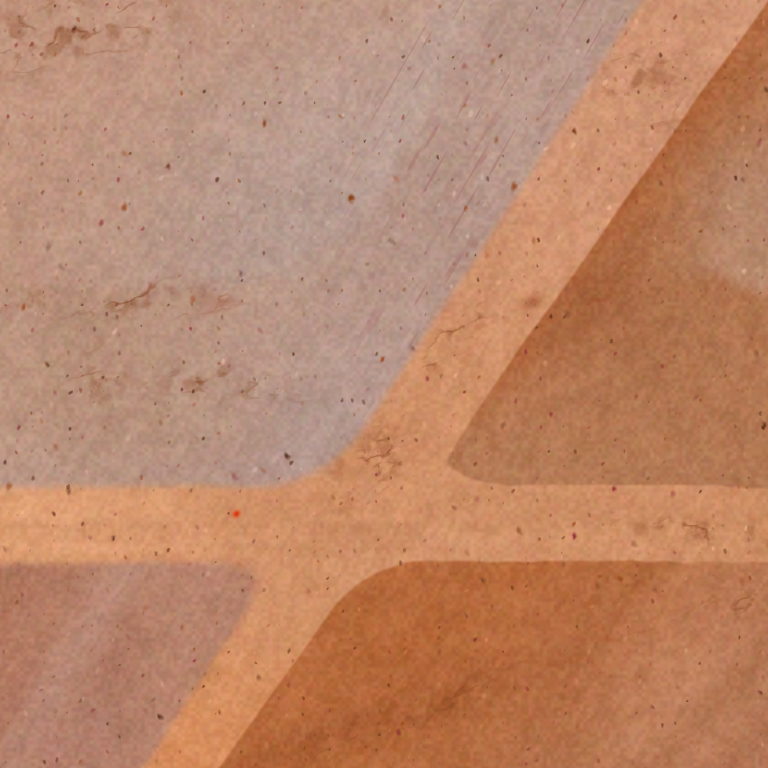
Write a three.js fragment shader that draws this texture.

```glsl
varying vec2 vUv;

float hash(vec2 p) {
  vec3 q = fract(vec3(p.xyx) * 0.1031);
  q += dot(q, q.yzx + 33.33);
  return fract((q.x + q.y) * q.z);
}
float noise(vec2 p) {
  vec2 i = floor(p), f = fract(p);
  f = f * f * (3.0 - 2.0 * f);
  return mix(mix(hash(i), hash(i + vec2(1, 0)), f.x),
             mix(hash(i + vec2(0, 1)), hash(i + vec2(1, 1)), f.x), f.y);
}
float fbm(vec2 p) {
  float sum = 0.0, gain = 0.5;
  for (int i = 0; i < 5; i++) {
    sum += gain * noise(p);
    p = mat2(1.6, 1.2, -1.2, 1.6) * p + 7.3;
    gain *= 0.5;
  }
  return sum;
}
vec2 turn(vec2 p, float a) {
  return vec2(cos(a) * p.x + sin(a) * p.y, cos(a) * p.y - sin(a) * p.x);
}
// Intersection of two half planes with a rounded corner
float roundMax(float a, float b, float k) {
  float h = max(k - abs(a - b), 0.0);
  return max(a, b) + h * h / (4.0 * k);
}
float fill(float d, float soft) { return 1.0 - smoothstep(-soft, soft, d); }

float blob(vec2 p, vec2 centre, vec2 radius, float angle) {
  vec2 q = turn(p - centre, angle) / radius;
  return exp(-dot(q, q));
}
// Scattered pits: x is coverage, y a random tint
vec2 pits(vec2 p, float cells, float density, float size) {
  vec2 id = floor(p * cells);
  vec2 q = fract(p * cells) - 0.3 - 0.4 * vec2(hash(id + 3.1), hash(id + 17.7));
  q = turn(q, 0.6 + 1.4 * hash(id + 5.0)) + 0.08 * (noise(p * cells * 7.0) - 0.5);
  float d = length(q * vec2(0.75, 1.15)) - size * (0.4 + hash(id + 41.0));
  float strength = 0.25 + 0.75 * pow(hash(id + 23.0), 2.0);
  return vec2(step(hash(id + 9.0), density) * fill(d, 0.08) * strength, hash(id + 61.0));
}
vec3 pitColor(float tint) {
  vec3 c = mix(vec3(0.30, 0.13, 0.07), vec3(0.60, 0.27, 0.10), smoothstep(0.2, 0.7, tint));
  return mix(c, vec3(0.55, 0.16, 0.20), step(0.8, tint));
}
vec3 upperLeft(vec2 p, float edge) {
  vec3 c = mix(vec3(0.75, 0.575, 0.485), vec3(0.72, 0.61, 0.565), blob(p, vec2(0.42, 0.75), vec2(0.36, 0.22), 0.7));
  float inner = roundMax((p.x - 0.125 - 0.5 * p.y) * 0.9, 0.628 - p.y, 0.16);
  vec3 lower = mix(vec3(0.725, 0.57, 0.485), vec3(0.715, 0.585, 0.53), smoothstep(0.1, 0.48, p.x));
  c = mix(lower, c, fill(inner, 0.013));
  float rim = exp(-pow((inner + 0.022) / 0.028, 2.0)) * smoothstep(0.2, 0.55, p.x);
  c = mix(c, vec3(0.74, 0.64, 0.60), 0.6 * rim);
  c = mix(c, vec3(0.70, 0.60, 0.57), 0.8 * blob(p, vec2(0.42, 0.43), vec2(0.07, 0.12), -0.6));
  return mix(c, vec3(0.715, 0.585, 0.545), 0.4 * exp(-edge * edge * 300.0));
}
vec3 upperRight(vec2 p, float edge) {
  vec3 c = mix(vec3(0.70, 0.47, 0.325), vec3(0.69, 0.455, 0.31), smoothstep(0.4, 0.6, p.y));
  float ledge = smoothstep(0.62, 0.65, p.y + 0.03 * (noise(p * 14.0) - 0.3));
  float pale = smoothstep(0.83, 0.97, p.x) * (1.0 - smoothstep(0.74, 0.9, p.y));
  c = mix(c, vec3(0.715, 0.53, 0.42), ledge * pale);
  c = mix(c, vec3(0.68, 0.38, 0.21), 0.85 * exp(edge * 24.0) * smoothstep(0.38, 0.55, p.y));
  return mix(c, vec3(0.61, 0.35, 0.20), 0.55 * blob(p, vec2(0.76, 0.60), vec2(0.07, 0.05), 0.9));
}
vec3 lowerLeft(vec2 p) {
  vec3 c = mix(vec3(0.68, 0.455, 0.36), vec3(0.71, 0.505, 0.415), smoothstep(0.0, 0.25, p.x));
  float streak = (p.x - 0.01 - 0.58 * p.y) * 0.87;
  c = mix(c, vec3(0.74, 0.56, 0.49), 0.7 * exp(-pow(streak / 0.03, 2.0)));
  return mix(c, vec3(0.68, 0.49, 0.43), 0.6 * blob(p, vec2(0.10, 0.03), vec2(0.09, 0.08), 1.0));
}
vec3 lowerRight(vec2 p) {
  vec3 c = mix(vec3(0.705, 0.405, 0.225), vec3(0.71, 0.47, 0.34), smoothstep(0.5, 1.0, p.x - 0.9 * p.y + 0.08));
  c += 0.09 * (noise(turn(p, 0.85) * vec2(3.0, 28.0)) - 0.5) * smoothstep(0.65, 0.95, p.x);
  return mix(c, vec3(0.60, 0.32, 0.17), 0.35 * blob(p, vec2(0.49, 0.06), vec2(0.21, 0.022), 0.28));
}
// Regions where the surface is stained and veined
float veinZones(vec2 p) {
  float z = blob(p, vec2(0.09, 0.96), vec2(0.16, 0.04), 0.25) + blob(p, vec2(0.16, 0.61), vec2(0.18, 0.02), 0.0);
  z += blob(p, vec2(0.29, 0.50), vec2(0.09, 0.02), -0.1) + blob(p, vec2(0.13, 0.51), vec2(0.03), 0.0);
  z += blob(p, vec2(0.59, 0.56), vec2(0.06, 0.02), 0.8) + blob(p, vec2(0.48, 0.39), vec2(0.07, 0.03), 0.9);
  z += blob(p, vec2(0.83, 0.88), vec2(0.06, 0.05), 0.8) + blob(p, vec2(0.52, 0.07), vec2(0.18, 0.02), 0.32);
  z += blob(p, vec2(0.95, 0.21), vec2(0.10, 0.015), 0.35) + blob(p, vec2(0.91, 0.31), vec2(0.12, 0.015), -0.1);
  return min(z, 1.0);
}
void main() {
  vec2 p = vUv;
  vec2 w = p + 0.005 * (vec2(noise(p * 9.0), noise(p * 9.0 + 40.0)) - 0.5) + 0.003 * (noise(p * 45.0) - 0.5);
  float left = (w.x - 0.189 - 0.647 * w.y) * 0.84, right = (0.286 + 0.715 * w.y - w.x) * 0.81;
  float above = 0.367 - w.y, below = w.y - 0.269;
  float tip = dot(vec2(0.581, 0.395) - w, vec2(0.54, 0.84));
  float bent = right + 0.011 * exp(-abs(w.y - 0.39) * 18.0);
  float ul = roundMax(left, above, 0.085), ur = roundMax(roundMax(bent, tip, 0.012), above, 0.02);
  float ll = roundMax(left, below, 0.07), lr = roundMax(right, below, 0.07);

  // Pale crossing bands
  vec3 c = mix(vec3(0.85, 0.60, 0.43), vec3(0.81, 0.56, 0.40), smoothstep(0.0, 0.4, p.x));
  c = mix(c, vec3(0.81, 0.58, 0.45), smoothstep(0.45, 0.85, p.y));
  c = mix(c, vec3(0.83, 0.54, 0.35), 1.0 - smoothstep(0.02, 0.24, p.y));
  c += 0.04 * (noise(p * vec2(6.0, 70.0)) - 0.5) * fill(abs(p.y - 0.318) - 0.04, 0.01);

  // Four panels with rounded inner corners
  c = mix(c, upperLeft(p, ul), fill(ul, 0.009));
  c = mix(c, upperRight(p, ur), fill(ur, 0.0025));
  c = mix(c, lowerLeft(p), fill(ll, 0.008));
  c = mix(c, lowerRight(p), fill(lr, 0.0025));

  // Mottling, slanted fibres and grain
  c += 0.05 * (fbm(p * 7.0) - 0.48) + 0.06 * (fbm(p * 42.0) - 0.48);
  c += 0.03 * (noise(turn(p, 1.05) * vec2(25.0, 170.0)) - 0.5) + 0.06 * (noise(p * 210.0) - 0.5);
  c += 0.03 * (vec3(noise(p * 120.0), noise(p * 120.0 + 31.0), noise(p * 120.0 + 67.0)) - 0.5);
  float scratch = smoothstep(0.80, 0.95, noise(turn(p, 1.05) * vec2(20.0, 190.0))) * fill(ul, 0.01);
  c = mix(c, vec3(0.62, 0.36, 0.36), 0.35 * scratch * smoothstep(0.35, 0.6, p.x));

  // Broken veins, smudges and rusty stains
  float zone = veinZones(p);
  float vein = 1.0 - smoothstep(0.0, 0.035, abs(fbm(turn(p, 0.35) * vec2(11.0, 22.0)) - 0.48));
  float smudge = smoothstep(0.5, 0.72, fbm(p * 48.0 + 9.0));
  c = mix(c, vec3(0.50, 0.24, 0.11), zone * (0.45 * vein * smoothstep(0.25, 0.6, noise(p * 70.0)) + 0.4 * smudge));
  float rust = blob(p, vec2(0.69, 0.605), vec2(0.014, 0.009), 0.4) + 0.4 * blob(p, vec2(0.275, 0.607), vec2(0.025, 0.014), 0.0);
  c = mix(c, vec3(0.56, 0.26, 0.12), rust * (0.4 + 0.5 * smudge));

  // Pits at two scales, with pale chips
  vec2 fine = pits(p, 62.0, 0.20 + 0.25 * zone, 0.11), coarse = pits(turn(p, 0.4) + 2.0, 29.0, 0.13, 0.075);
  c += 0.10 * pits(p + 5.3, 50.0, 0.12, 0.12).x;
  c = mix(c, pitColor(fine.y), 0.7 * fine.x);
  c = mix(c, pitColor(coarse.y), coarse.x);
  c = mix(c, vec3(0.86, 0.20, 0.03), blob(p, vec2(0.308, 0.331), vec2(0.005, 0.004), 0.7));
  gl_FragColor = vec4(c, 1.0);
}
```
